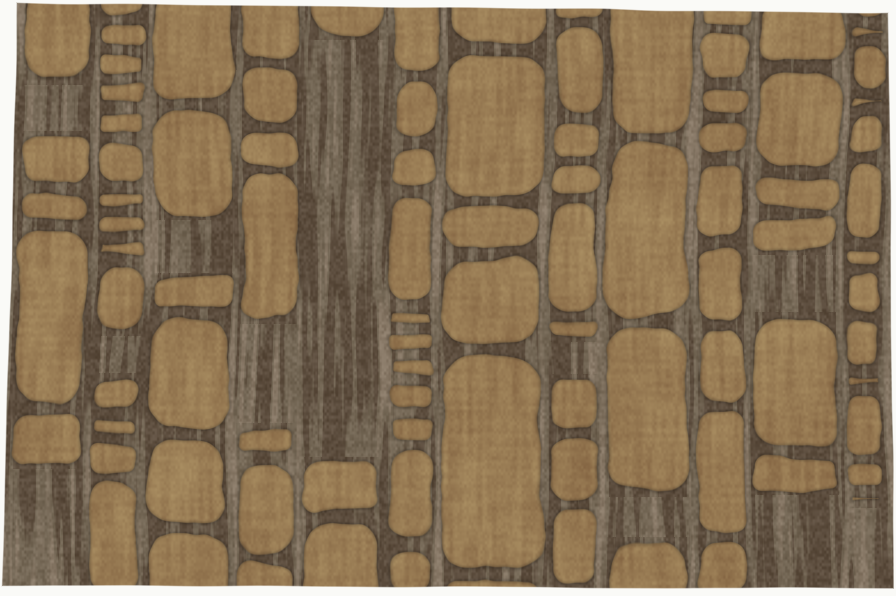
Write a WebGL 1 fragment shader that draws this pattern.

```glsl
precision highp float;
uniform vec2 u_resolution;

// Lengths are fractions of the canvas height
const float COLUMNS = 12.0;
const float WIDE_SHIFT = 0.22;     // alternates wide and narrow columns
const float COLUMN_JITTER = 0.26;
const float LEAN = 0.028;
const float SWAY = 0.022;
const float HALF_GAP = 0.0098;
const float EDGE_WOBBLE = 0.011;
const float MAX_ROUNDING = 0.042;
const float BARE_CHANCE = 0.08;
const float RIB_DENSITY = 125.0;
const vec2 STREAK_DENSITY = vec2(105.0, 5.0);
const vec2 GRAIN_DENSITY = vec2(260.0, 190.0);

const vec3 BACKDROP = vec3(0.98, 0.98, 0.97);
const vec3 STONE_LIGHT = vec3(0.63, 0.52, 0.355);
const vec3 STONE_DARK = vec3(0.54, 0.42, 0.28);
const vec3 GROUND_LIGHT = vec3(0.53, 0.47, 0.40);
const vec3 GROUND_MID = vec3(0.45, 0.40, 0.33);
const vec3 GROUND_DARK = vec3(0.36, 0.30, 0.24);

float hash(vec2 p) {
  return fract(sin(dot(p, vec2(127.1, 311.7))) * 43758.5453);
}

float noise(vec2 p) {
  vec2 i = floor(p), f = fract(p);
  f = f * f * (3.0 - 2.0 * f);
  return mix(mix(hash(i), hash(i + vec2(1.0, 0.0)), f.x),
             mix(hash(i + vec2(0.0, 1.0)), hash(i + 1.0), f.x), f.y);
}

float columnEdge(float i, float aspect) {
  float jitter = COLUMN_JITTER * (hash(vec2(i, 4.7)) - 0.5);
  return (i + WIDE_SHIFT * mod(i, 2.0) + jitter) * aspect / COLUMNS;
}

float roundedBox(vec2 q, vec2 halfSize, float radius) {
  vec2 d = abs(q) - halfSize + radius;
  return length(max(d, 0.0)) + min(max(d.x, d.y), 0.0) - radius;
}

// Distance to the slightly skewed outline, negative inside
float rugDistance(vec2 p, float aspect) {
  float u = p.x / aspect;
  float wobble = 0.004 * (noise(p * 9.0) - 0.5);
  float sides = max(mix(0.005, 0.030, p.y) - p.x, p.x - aspect + mix(0.004, 0.013, p.y));
  float ends = max(mix(0.019, 0.013, u) - p.y, p.y - 1.0 + mix(0.006, 0.021, u));
  return max(sides, ends) + wobble;
}

// x: distance to the stone, y: how far the point lies in a gap between stones
vec2 stoneField(vec2 p, float aspect) {
  float column = 0.0;
  for (float i = 1.0; i < COLUMNS; i++) column += step(columnEdge(i, aspect), p.x);
  float left = columnEdge(column, aspect);
  float width = columnEdge(column + 1.0, aspect) - left;

  // Stack stones upwards until one contains the point
  float base = -0.15 * hash(vec2(column, 9.3)) - 0.02;
  float height = 0.0;
  vec2 id = vec2(column, 0.0);
  for (int j = 0; j < 30; j++) {
    id.y += 1.0;
    height = width * mix(0.42, 2.4, pow(hash(id + 0.37), 2.2));
    if (p.y < base + height) break;
    base += height;
  }

  vec2 halfSize = 0.5 * vec2(width, height) - HALF_GAP;
  vec2 q = p - vec2(left + 0.5 * width, base + 0.5 * height);
  float inColumn = 1.0 - smoothstep(-0.004, 0.004, abs(q.x) - halfSize.x);
  if (hash(id + 5.1) < BARE_CHANCE) return vec2(0.1, 0.4 * inColumn);

  // Tilt, taper and wobble the outline
  q.y += 0.10 * (hash(id + 2.9) - 0.5) * q.x;
  q.x *= 1.0 + 0.14 * (hash(id + 7.7) - 0.5) * q.y / halfSize.y;
  float radius = min(min(halfSize.x, halfSize.y) * mix(0.5, 0.95, hash(id + 3.3)), MAX_ROUNDING);
  float wobble = EDGE_WOBBLE * (noise(p * 17.0 + id) - 0.5) + 0.003 * (noise(p * 60.0) - 0.5);
  return vec2(roundedBox(q, halfSize, radius) + wobble, inColumn);
}

void main() {
  float aspect = u_resolution.x / u_resolution.y;
  float pixel = 1.0 / u_resolution.y;
  vec2 p = gl_FragCoord.xy * pixel;

  vec2 bent = p;
  bent.x += LEAN * (0.5 - p.y) * (1.0 - p.x / aspect);
  bent.x += SWAY * (noise(vec2(p.x * 3.0, p.y * 3.5)) - 0.5);
  vec2 field = stoneField(bent, aspect);

  float grain = noise(p * GRAIN_DENSITY) - 0.5;

  // Ribbed pile with soft blotches
  float rib = noise(vec2(bent.x * RIB_DENSITY, p.y * 14.0)) - 0.5;
  float blotch = noise(p * vec2(7.0, 11.0)) - 0.5;
  float weft = noise(p * vec2(18.0, 130.0)) - 0.5;
  float tone = 0.60 + 0.75 * rib + 0.45 * blotch + 0.35 * weft + 0.5 * grain;
  vec3 stone = mix(STONE_DARK, STONE_LIGHT, tone);

  // Streaked ground, darker between stacked stones
  float streak = noise(bent * STREAK_DENSITY);
  float fine = noise(bent * STREAK_DENSITY * vec2(1.9, 2.2) + 31.0);
  float shade = 0.65 * streak + 0.35 * fine + 0.20 * field.y;
  vec3 ground = mix(GROUND_LIGHT, GROUND_MID, smoothstep(0.25, 0.50, shade));
  ground = mix(ground, GROUND_DARK, smoothstep(0.54, 0.68, shade));
  ground += 0.09 * grain + 0.03 * weft;

  // Carved outline around each stone
  float groove = exp(-pow(field.x / 0.0035, 2.0));
  float cover = 1.0 - smoothstep(-pixel, pixel, field.x);
  vec3 rug = mix(ground, stone, cover) * (1.0 - 0.17 * groove);

  float outside = smoothstep(-pixel, pixel, rugDistance(p, aspect));
  gl_FragColor = vec4(mix(rug, BACKDROP, outside), 1.0);
}
```
